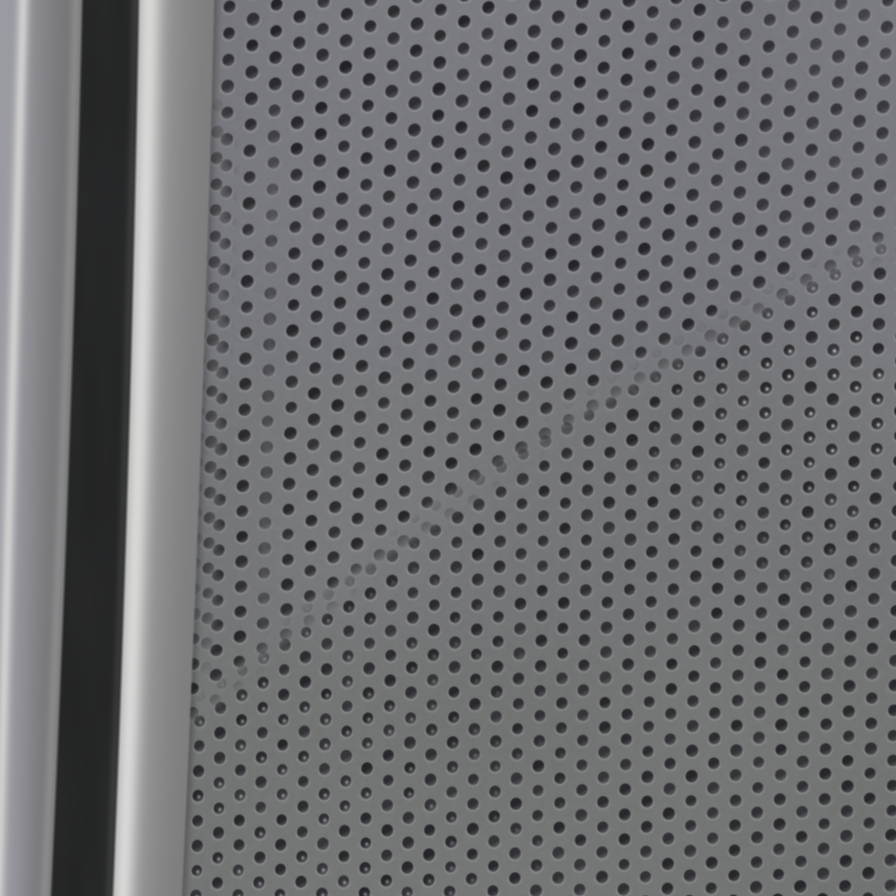
Give the GLSL for this texture, as a Shadertoy shader.

```glsl
// A perforated grey metal sheet beside a slanted frame with a dark gap.
// Two staggered hole lattices cross-fade along a curved seam, leaving faint
// doubled holes there; the frame is built from soft slanted bands.

const vec3 SHEET_TOP = vec3(0.475, 0.478, 0.498);
const vec3 SHEET_LOW = vec3(0.455, 0.462, 0.460);
const vec3 HOLE_DARK = vec3(0.135, 0.135, 0.150);
const vec3 GAP_DARK = vec3(0.145, 0.148, 0.150);
const vec3 FRAME_GREY = vec3(0.555, 0.555, 0.560);
const vec3 FRAME_SHADE = vec3(0.450, 0.450, 0.455);
const vec3 FRAME_SHINE = vec3(0.840, 0.840, 0.835);
const float HOLE_RADIUS = 0.0065;

float hash(vec2 p) {
    return fract(sin(dot(p, vec2(127.1, 311.7))) * 4375.85);
}

float noise(vec2 p) {
    vec2 i = floor(p), f = fract(p);
    f = f * f * (3.0 - 2.0 * f);
    return mix(mix(hash(i), hash(i + vec2(1, 0)), f.x),
               mix(hash(i + vec2(0, 1)), hash(i + vec2(1, 1)), f.x), f.y);
}

float bump(float x, float centre, float width) {
    float d = (x - centre) / width;
    return exp(-d * d);
}

// Lattice coordinates: x counts columns, y counts rows downwards.
vec2 upperLattice(vec2 p) {
    float down = 1.0 - p.y;
    float column = (p.x - 0.2826 + 0.021 * down) * (38.1 + 1.2 * down);
    float row = 33.6 * (down + 0.05 * (p.x - 0.28)) + 1.7 * down * down;
    return vec2(column, row - 0.71);
}

vec2 lowerLattice(vec2 p) {
    float down = 1.0 - p.y;
    float x = p.x + 0.02 * (down - 0.65);
    float row = 35.9 * (down + 0.015 * (p.x - 0.53));
    return vec2(44.0 * x - 2.2 * x * x - 0.827, row - 0.217);
}

// Height of the seam between the two lattices.
float seamHeight(float x) {
    return 0.232 + 0.786 * (x - 0.25) - 0.295 * (x - 0.25) * (x - 0.6);
}

// Draws one hole per staggered cell; strength fades it, glint lights its inside.
vec3 perforate(vec3 metal, vec2 grid, float strength, float glint, float pixel) {
    float column = floor(grid.x + 0.5);
    float shifted = grid.y - 0.5 * mod(column, 2.0);
    float row = floor(shifted + 0.5);
    vec2 id = vec2(column, row);
    vec2 offset = vec2(grid.x - column, shifted - row) * vec2(0.0256, 0.0284);
    offset += 0.0007 * (vec2(hash(id), hash(id + 17.0)) - 0.5);

    float radius = HOLE_RADIUS * mix(0.93, 1.06, hash(id + 5.0));
    float dist = length(offset);
    float soft = max(0.0016, pixel);
    float hole = 1.0 - smoothstep(radius - soft, radius + soft, dist);

    // Pale lip below the hole, lighter wall inside it.
    float lip = bump(dist, radius + 0.0018, 0.0014) * smoothstep(-0.004, 0.006, offset.y);
    vec3 inside = HOLE_DARK + 0.07 * hash(id + 9.0);
    inside += 0.10 * smoothstep(0.0, radius, offset.x * 0.5 + offset.y);
    float spot = bump(length(offset - vec2(0.0012, 0.0014)), 0.0, 0.0022);
    inside += 0.45 * glint * spot * step(0.45, hash(id + 23.0));

    return mix(metal + 0.05 * lip * strength, inside, hole * strength);
}

vec3 perforatedSheet(vec2 p, float edge, float pixel) {
    vec3 metal = mix(SHEET_LOW, SHEET_TOP, smoothstep(0.1, 0.75, p.y));
    metal += 0.022 * (noise(p * 5.0) - 0.5) + 0.012 * (noise(p * 190.0) - 0.5);

    // Worn column and paler top right corner.
    vec2 grid = upperLattice(p);
    float midHeight = smoothstep(0.22, 0.34, p.y) * (1.0 - smoothstep(0.80, 0.92, p.y));
    float strength = 1.0 - 0.45 * midHeight * bump(grid.x, 1.0, 0.45);
    strength *= 1.0 - 0.22 * smoothstep(0.70, 0.95, p.x) * smoothstep(0.65, 0.85, p.y);
    vec3 upper = perforate(metal, grid, strength, 0.0, pixel);

    // Doubled holes along the frame.
    vec3 ghost = perforate(metal, grid + vec2(0.42, 0.3), 0.85, 0.0, pixel);
    float nearFrame = 1.0 - smoothstep(0.008, 0.036, p.x - edge);
    upper = mix(upper, ghost, 0.75 * nearFrame * midHeight);

    // Glints gather at the lower left and the upper right of the lower lattice.
    float below = seamHeight(p.x) - p.y;
    float glint = 0.7 * (1.0 - smoothstep(0.12, 0.45, length(p - vec2(0.25, 0.08))));
    glint += 1.0 - smoothstep(0.05, 0.28, length(p - vec2(0.93, 0.57)));
    vec3 lower = perforate(metal * 0.99, lowerLattice(p), 0.97, glint, pixel);

    vec3 sheet = mix(upper, lower, smoothstep(-0.024, 0.024, below));
    return mix(sheet, metal, 0.30 * bump(below, 0.0, 0.018));
}

// Frame bands from left to right: outer strip, dark gap, inner strip.
vec3 frame(vec2 p, float gapStart, float gapEnd, float edge, float pixel) {
    vec3 outer = mix(FRAME_GREY + vec3(0.05, 0.05, 0.075), FRAME_SHADE, smoothstep(0.0, gapStart, p.x));
    outer = mix(outer, FRAME_SHINE, 0.85 * bump(p.x, mix(-0.002, 0.026, p.y), 0.007));
    outer += 0.08 * bump(p.x, gapStart - 0.007, 0.006);

    vec3 gap = GAP_DARK + 0.07 * bump(p.x, gapEnd - 0.004, 0.005);
    gap += 0.02 * (noise(p * vec2(60.0, 9.0)) - 0.5);

    float across = (p.x - gapEnd) / (edge - gapEnd);
    vec3 inner = mix(FRAME_GREY + 0.04, FRAME_SHADE + 0.045, smoothstep(0.1, 1.0, across));
    inner = mix(inner, FRAME_SHINE, bump(across, 0.14, 0.17));

    float soft = max(0.0025, pixel);
    vec3 color = mix(outer, gap, smoothstep(-soft, soft, p.x - gapStart));
    return mix(color, inner, smoothstep(-soft, soft, p.x - gapEnd));
}

void mainImage(out vec4 fragColor, in vec2 fragCoord) {
    vec2 p = fragCoord / iResolution.xy;
    float pixel = 1.0 / min(iResolution.x, iResolution.y);
    float bow = 0.012 * p.y * (1.0 - p.y);
    float gapStart = mix(0.057, 0.092, p.y) + bow;
    float gapEnd = mix(0.126, 0.155, p.y) + bow;
    float edge = mix(0.203, 0.239, p.y) + bow;

    vec3 sheet = perforatedSheet(p, edge, pixel);
    sheet *= 1.0 - 0.20 * bump(p.x, edge, 0.006);
    vec3 color = mix(frame(p, gapStart, gapEnd, edge, pixel), sheet,
                     smoothstep(-0.002, 0.002, p.x - edge));
    fragColor = vec4(clamp(color, 0.0, 1.0), 1.0);
}
```
